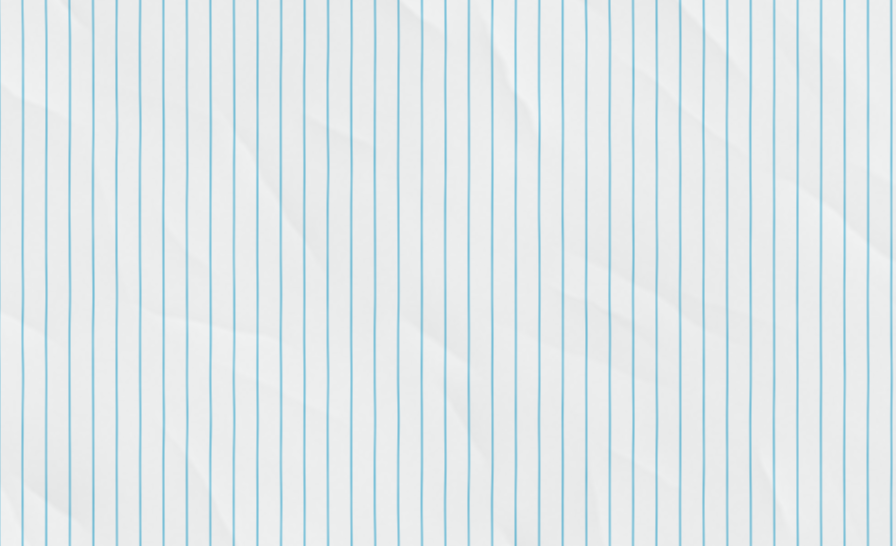
Reproduce this pattern procedurally as a Shadertoy shader.

```glsl
// Crumpled white paper ruled with thin, evenly spaced blue vertical lines.
// Soft noise and a jittered grid of one-sided creases shade the sheet; the
// lines repeat with fract and wobble slightly where the paper buckles.

// Lengths are in canvas heights.
const float LINE_SPACING = 0.0430;
const float FIRST_LINE   = 0.0417;
const float LINE_WIDTH   = 0.0040;
const float LINE_SOFT    = 0.0034;
const float LINE_WOBBLE  = 0.0013;
const vec3  PAPER_COLOR  = vec3(0.922, 0.926, 0.926);
const vec3  INK_COLOR    = vec3(0.46, 0.745, 0.84);
const float CLOUD_DEPTH  = 0.034;
const float CREASE_DEPTH = 0.026;
const float CREASE_EDGE  = 0.005;
const float CREASE_CELL  = 0.22;
const float GRAIN_DEPTH  = 0.006;

// Integer hash giving two values in 0..1
vec2 hash2(ivec2 cell) {
    uvec2 v = uvec2(cell + 4096) * 1664525u + 1013904223u;
    v.x += v.y * 1664525u;
    v.y += v.x * 1664525u;
    v ^= v >> 16u;
    v.x += v.y * 1664525u;
    v.y += v.x * 1664525u;
    v ^= v >> 16u;
    return vec2(v >> 8u) / 16777216.0;
}

float valueNoise(vec2 p) {
    ivec2 i = ivec2(floor(p));
    vec2 f = fract(p);
    f = f * f * (3.0 - 2.0 * f);
    float low  = mix(hash2(i).x, hash2(i + ivec2(1, 0)).x, f.x);
    float high = mix(hash2(i + ivec2(0, 1)).x, hash2(i + ivec2(1, 1)).x, f.x);
    return mix(low, high, f.y);
}

float fbm(vec2 p) {
    float sum = 0.0, weight = 0.5;
    for (int i = 0; i < 4; i++) {
        sum += weight * valueNoise(p);
        p = mat2(1.6, 1.2, -1.2, 1.6) * p + 7.3;
        weight *= 0.5;
    }
    return sum / 0.9375;
}

// One fold per cell: light on one side, dark on the other, fading outward
float creases(vec2 p) {
    p += 0.05 * (vec2(fbm(p * 6.0), fbm(p * 6.0 + 31.0)) - 0.5);
    ivec2 home = ivec2(floor(p / CREASE_CELL));
    float shade = 0.0;
    for (int j = -2; j <= 2; j++)
    for (int i = -2; i <= 2; i++) {
        ivec2 cell = home + ivec2(i, j);
        vec2 jitter = hash2(cell);
        vec2 shape = hash2(cell + ivec2(57, 113));
        vec2 kind = hash2(cell + ivec2(211, 37));
        float angle = -mix(0.25, 1.45, shape.x);
        vec2 along = vec2(cos(angle), sin(angle));
        vec2 q = p - (vec2(cell) + jitter) * CREASE_CELL;
        float side = dot(q, vec2(-along.y, along.x));
        float halfLength = mix(0.09, 0.26, shape.y);
        float ends = 1.0 - smoothstep(0.3, 1.0, abs(dot(q, along)) / halfLength);
        float reach = mix(0.012, 0.05, kind.x);
        float fade = exp(-abs(side) / reach) * (1.0 - smoothstep(0.10, 0.20, abs(side)));
        shade += (kind.y * 2.0 - 1.0) * clamp(side / CREASE_EDGE, -1.0, 1.0) * fade * ends;
    }
    return shade;
}

// Broad shadows stretched along the falling diagonal
float clouds(vec2 p) {
    vec2 q = mat2(0.8, 0.6, -0.6, 0.8) * vec2(p.x, -p.y);
    return fbm(vec2(q.x * 5.0, q.y * 2.4) + 11.0) - 0.5;
}

// Coverage of the ruled lines
float ruling(vec2 p, float pixel) {
    float index = floor((p.x - FIRST_LINE) / LINE_SPACING + 0.5);
    float buckle = valueNoise(vec2(index * 0.45, p.y * 13.0) + 5.0) - 0.5;
    float k = (p.x + LINE_WOBBLE * buckle - FIRST_LINE) / LINE_SPACING;
    float dist = abs(fract(k + 0.5) - 0.5) * LINE_SPACING;
    float cover = clamp((0.5 * LINE_WIDTH - dist) / max(pixel, LINE_SOFT) + 0.5, 0.0, 1.0);
    float ink = mix(0.84, 1.0, valueNoise(vec2(index * 3.7, p.y * 24.0)));
    return cover * ink;
}

void mainImage(out vec4 fragColor, in vec2 fragCoord) {
    vec2 p = fragCoord / iResolution.y;

    // Paper relief
    float light = CLOUD_DEPTH * clouds(p) + CREASE_DEPTH * creases(p);
    light += GRAIN_DEPTH * (valueNoise(p * 150.0) - 0.5);

    // Ink on paper, both shaded by the relief
    vec3 color = mix(PAPER_COLOR, INK_COLOR, ruling(p, 1.0 / iResolution.y));
    fragColor = vec4(clamp(color + light, 0.0, 1.0), 1.0);
}
```
